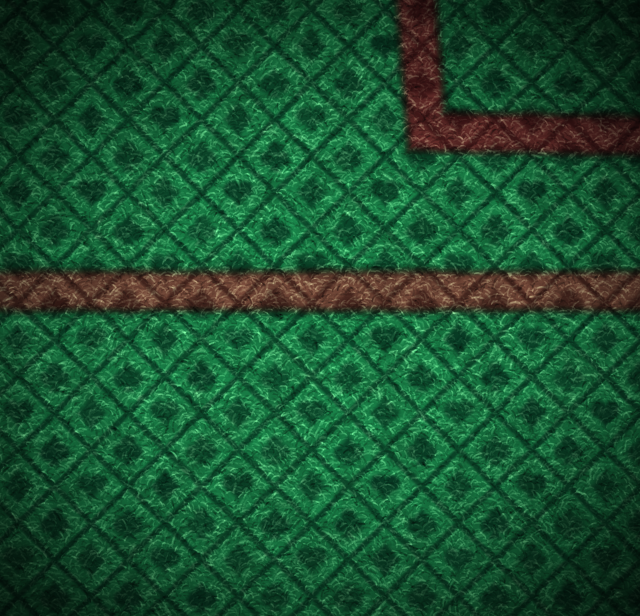
Reproduce this texture procedurally as a WebGL 2 fragment shader.

```glsl
#version 300 es
precision highp float;
// Worn felt printed with a diamond lattice and card-suit pips, crossed by soft
// red-brown bands. Two interleaved grids give the lattice, distance functions
// the pips, and cellular strands the fibrous nap; a vignette lights the middle.
uniform vec2 u_resolution;
out vec4 fragColor;

// Lengths are fractions of the canvas width.
const float PERIOD = 0.1147;
const vec2 LATTICE_ORIGIN = vec2(0.0859, 0.7188);
const float LINE_HALF = 0.085;      // in half periods
const float PIP_BLUR = 0.09;
const float BAND_Y = 0.508;
const float BAND_HALF = 0.031;
const vec2 CORNER = vec2(0.667, 0.757);
const float BAND_BLUR = 0.009;
const vec2 LIGHT_CENTER = vec2(0.5, 0.47);

const vec3 FELT = vec3(0.085, 0.44, 0.245);
const vec3 FELT_INK = vec3(0.025, 0.205, 0.125);
const vec3 BROWN = vec3(0.40, 0.25, 0.195);
const vec3 BROWN_INK = vec3(0.21, 0.105, 0.085);
const vec3 RED = vec3(0.39, 0.17, 0.16);
const vec3 RED_INK = vec3(0.23, 0.075, 0.08);
const vec3 NAP = vec3(0.27, 0.33, 0.25);

float hash(vec2 p) {
  vec3 q = fract(vec3(p.xyx) * vec3(0.1031, 0.1030, 0.0973));
  q += dot(q, q.yzx + 33.33);
  return fract((q.x + q.y) * q.z);
}

// Uneven wear from layered sines, about -1 to 1.
float wear(vec2 p) {
  float sum = 0.0, amp = 0.5;
  for (int i = 0; i < 4; i++) {
    sum += amp * sin(p.x + 1.7 * sin(p.y * 0.8)) * sin(p.y + 1.3 * sin(p.x * 0.7));
    p = mat2(1.5, 1.2, -1.2, 1.5) * p + 2.3;
    amp *= 0.6;
  }
  return sum;
}

// One layer of short curved-looking strands: light ones positive, dark negative.
float strands(vec2 uv, float cells, float seed) {
  vec2 p = uv * cells, base = floor(p);
  float blur = cells / u_resolution.x, sum = 0.0;
  for (int j = -1; j <= 1; j++)
    for (int i = -1; i <= 1; i++) {
      vec2 id = base + vec2(i, j);
      vec2 center = id + vec2(hash(id + seed), hash(id + seed + 17.0));
      float flow = 0.8 * wear(center / cells * 28.0);
      float angle = flow + 2.2 * (hash(id + seed + 31.0) - 0.5);
      vec2 dir = vec2(cos(angle), sin(angle)), d = p - center;
      float along = dot(d, dir);
      float bend = dot(d, vec2(-dir.y, dir.x)) + 0.25 * along * along;
      float dist = length(vec2(max(abs(along) - 0.55, 0.0), bend));
      float tone = hash(id + seed + 47.0) - 0.42;
      sum += tone * (1.0 - smoothstep(0.03, 0.09 + blur, dist));
    }
  return sum;
}

float heart(vec2 p) {
  p.x = abs(p.x);
  float wedge = max(0.75 * p.x - 0.66 * p.y - 0.22, p.y - 0.1);
  return min(wedge, length(p - vec2(0.17, 0.1)) - 0.21);
}
float stem(vec2 p) {
  return max(abs(p.x) - 0.04 + 0.3 * (p.y + 0.1), abs(p.y + 0.2) - 0.2);
}
float spade(vec2 p) {
  return min(heart(vec2(p.x, 0.03 - p.y)), stem(p));
}
float club(vec2 p) {
  float lobes = min(length(p - vec2(0.0, 0.17)), length(vec2(abs(p.x) - 0.18, p.y + 0.06)));
  return min(lobes - 0.19, stem(p));
}
float diamond(vec2 p) {
  return 0.75 * (abs(p.x) + 0.85 * abs(p.y) - 0.36);
}

// Ink coverage of the lattice lines and pips.
float printInk(vec2 uv) {
  vec2 q = (uv - LATTICE_ORIGIN) / PERIOD;
  vec2 local = q - round(q);
  bool redSuit = abs(local.x) + abs(local.y) > 0.5;
  if (redSuit) q -= 0.5;
  vec2 id = round(q);
  local = 2.0 * (q - id);
  bool even = mod(id.x + id.y, 2.0) < 0.5;
  float pip = redSuit ? (even ? diamond(local) : heart(local))
                      : (even ? spade(local) : club(local));
  float edge = 1.0 - abs(local.x) - abs(local.y);
  float line = 1.0 - smoothstep(LINE_HALF * 0.4, LINE_HALF * 2.1, edge);
  float fill = 1.0 - smoothstep(-PIP_BLUR, PIP_BLUR, pip - 0.02);
  return max(0.85 * line, fill * mix(0.72, 1.0, hash(id + (redSuit ? 90.0 : 50.0))));
}

void main() {
  vec2 uv = gl_FragCoord.xy / u_resolution.x;
  float nap = strands(uv, 75.0, 3.0) + strands(uv, 115.0, 71.0) + strands(uv, 170.0, 139.0);
  float mottle = wear(uv * 42.0);
  vec2 fuzzy = uv + 0.0022 * vec2(nap, mottle);

  // Bands: one straight, one turning a slightly skewed corner.
  vec2 turn = fuzzy - CORNER;
  turn += vec2(0.08 * turn.y, 0.02 * turn.x);
  float upper = abs(min(turn.x, turn.y)) - BAND_HALF;
  float bandDist = min(abs(fuzzy.y - BAND_Y) - BAND_HALF, upper);
  float band = 1.0 - smoothstep(-BAND_BLUR, BAND_BLUR, bandDist);
  float redness = step(0.63, uv.y);

  float ink = printInk(fuzzy) * (0.9 + 0.25 * mottle);
  vec3 felt = mix(FELT, FELT_INK, ink);
  vec3 dye = mix(mix(BROWN, RED, redness), mix(BROWN_INK, RED_INK, redness), ink);
  vec3 color = mix(felt, dye, band);
  color *= 1.0 - 0.35 * exp(-pow(bandDist / BAND_BLUR, 2.0));

  // Raised fibres catch light; gaps between them fall dark.
  color *= 1.0 + 0.16 * mottle + 0.55 * min(nap, 0.0);
  color += NAP * max(nap, 0.0) * mix(0.85, 0.5, ink);

  vec2 away = (uv - LIGHT_CENTER) / vec2(0.62, 0.56);
  color *= mix(1.08, 0.24, smoothstep(0.0, 1.4, dot(away, away)));
  fragColor = vec4(color, 1.0);
}
```
